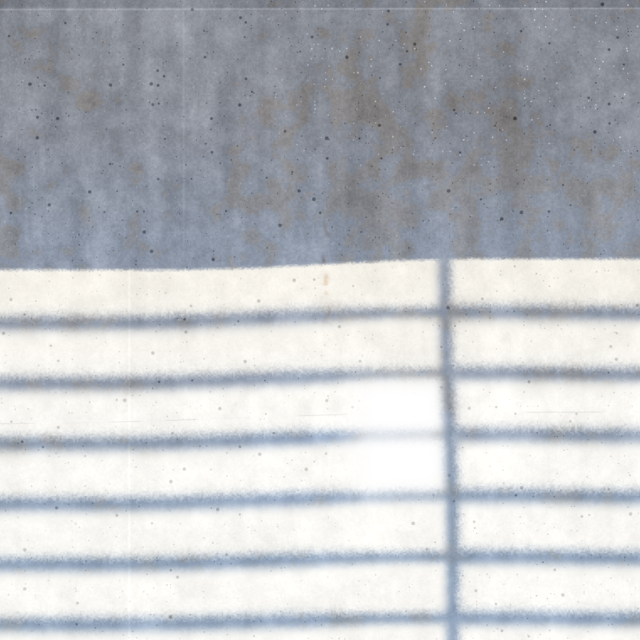
Write a Shadertoy shader that draws this texture.

```glsl
float hash(vec2 p) {
    p = fract(p * vec2(0.1031, 0.1130));
    p += dot(p, p.yx + 33.33);
    return fract((p.x + p.y) * p.x * 17.0);
}

float noise(vec2 p) {
    vec2 cell = floor(p), f = fract(p);
    f = f * f * (3.0 - 2.0 * f);
    return mix(mix(hash(cell), hash(cell + vec2(1, 0)), f.x),
               mix(hash(cell + vec2(0, 1)), hash(cell + vec2(1, 1)), f.x), f.y);
}

float fbm(vec2 p) {
    float sum = 0.0, amp = 0.5;
    for (int i = 0; i < 6; i++) {
        sum += amp * noise(p);
        p = mat2(1.6, 1.2, -1.2, 1.6) * p + 17.3;
        amp *= 0.55;
    }
    return sum / 1.08;
}

// Scattered round specks, one candidate per grid cell
float specks(vec2 uv, float cells, float density, float seed) {
    vec2 p = uv * cells, cell = floor(p) + seed;
    vec2 centre = 0.3 + 0.4 * vec2(hash(cell + 3.1), hash(cell + 8.7));
    float radius = 0.1 + 0.17 * hash(cell + 5.3);
    float soft = 0.07 + cells / iResolution.y * 0.5;
    float dot0 = 1.0 - smoothstep(radius - soft, radius + soft, length(fract(p) - centre));
    return dot0 * step(1.0 - density, hash(cell));
}

float softLine(float d, float width) {
    return exp(-d * d / (width * width));
}

// Direct light reaching the wall between the slats and the post
float sunlight(vec2 uv, float glow, float grain) {
    float rise = smoothstep(0.15, 0.7, uv.x);
    float edge = 0.579 + 0.017 * smoothstep(0.27, 0.74, uv.x);
    float lit = 1.0 - smoothstep(-0.005, 0.004, uv.y - edge + grain * 0.003);

    float first = 0.495 + 0.0172 * rise - 0.002 * smoothstep(0.8, 1.0, uv.x);
    float spacing = 0.0942 + 0.0014 * rise;
    float index = clamp(round((first - uv.y) / spacing), 0.0, 5.0);
    float d = uv.y - first + index * spacing + grain * 0.003;
    float narrow = smoothstep(0.46, 0.6, uv.x) * (1.0 - smoothstep(0.69, 0.72, uv.x));
    float slat = softLine(d, 0.0132 - 0.0025 * narrow) * (0.94 - 0.1 * narrow);
    slat *= 1.0 - 0.68 * glow;

    float postX = 0.695 + 0.0125 * smoothstep(0.6, 0.15, uv.y);
    float post = 0.9 * softLine(uv.x - postX + grain * 0.003, 0.0118);
    return lit * (1.0 - slat) * (1.0 - post);
}

void mainImage(out vec4 fragColor, in vec2 fragCoord) {
    vec2 uv = fragCoord / iResolution.xy;
    float grain = noise(uv * 380.0) + 0.6 * noise(uv * 190.0 + 40.0) - 0.8;
    float cloud = fbm(uv * vec2(9.0, 7.0)) - 0.5;
    float streak = fbm(uv * vec2(34.0, 6.0) + 60.0) - 0.5;
    float mottle = fbm(uv * 38.0 + 20.0) - 0.5;

    // Bright patch left of the post, which also washes out the slats
    vec2 patchPos = abs(uv - vec2(0.626, 0.318));
    float glow = (1.0 - smoothstep(0.035, 0.115, patchPos.x))
               * (1.0 - smoothstep(0.055, 0.125, patchPos.y));
    float light = sunlight(uv, glow, grain);

    // Shaded concrete, bluer towards the bottom
    vec3 shade = mix(vec3(0.555, 0.595, 0.66), vec3(0.53, 0.545, 0.58),
                     smoothstep(0.55, 0.88, uv.y));
    float blue = 1.0 - smoothstep(0.1, 0.46, uv.y);
    shade = mix(shade, vec3(0.55, 0.63, 0.73), blue * 0.85);
    shade = mix(shade, vec3(0.61, 0.70, 0.82),
                softLine(uv.x - 0.52, 0.16) * softLine(uv.y - 0.29, 0.1) * 0.6);
    shade += cloud * 0.15 + streak * 0.13 + mottle * 0.15 + grain * 0.045;
    shade += vec3(0.035, 0.01, -0.025) * smoothstep(0.08, 0.25, -cloud - mottle);

    // Sunlit plaster, creamier near the top
    vec3 lit = mix(vec3(0.985, 0.98, 0.962), vec3(0.965, 0.952, 0.92),
                   smoothstep(0.32, 0.58, uv.y));
    lit += cloud * 0.05 + streak * 0.04 + mottle * 0.075 + grain * 0.022;
    lit = mix(lit, vec3(1.0), glow);
    vec3 colour = mix(shade, lit, light);

    // Formwork seams
    float upper = smoothstep(0.58, 0.62, uv.y);
    colour += 0.07 * softLine(uv.y - 0.985 - 0.002 * uv.x, 0.0016);
    colour -= 0.04 * smoothstep(0.986, 0.99, uv.y);
    colour += 0.035 * upper * softLine(uv.x - 0.287, 0.002);
    float seamY = 0.338 + 0.018 * smoothstep(0.0, 0.75, uv.x);
    colour -= 0.055 * softLine(uv.y - seamY, 0.0012) * (1.0 - glow)
            * smoothstep(0.3, 0.6, noise(uv * vec2(25.0, 3.0)));
    colour += 0.03 * (1.0 - upper) * softLine(uv.x - 0.202, 0.002);

    // Rust trace, dark pits and pale grit
    float rust = softLine(uv.x - 0.508 - 0.012 * (noise(uv * 35.0) - 0.5), 0.004)
               * softLine(uv.y - 0.58, 0.07) * smoothstep(0.35, 0.7, noise(uv * 120.0));
    colour -= rust * vec3(0.06, 0.12, 0.18);
    float pits = specks(uv, 95.0, 0.025, 0.0) + 0.6 * specks(uv, 190.0, 0.04, 200.0);
    colour -= pits * mix(0.22, 0.16, light) * (1.0 - glow);
    float gritArea = smoothstep(0.68, 0.82, uv.y) * smoothstep(0.3, 0.65, uv.x);
    colour += 0.2 * specks(uv, 180.0, 0.04, 500.0) * mix(0.3, 1.0, gritArea) * upper;

    fragColor = vec4(clamp(colour, 0.0, 1.0), 1.0);
}
```
